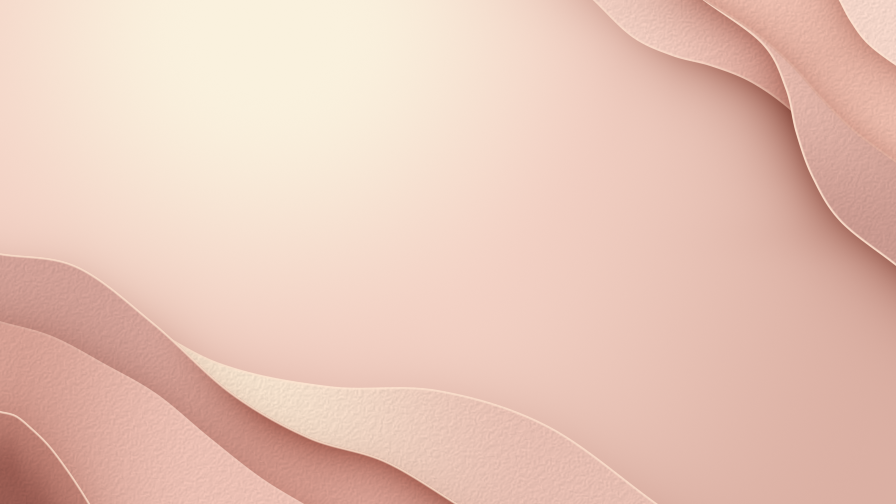
Give the GLSL for this background, as a Shadertoy shader.

```glsl
// Blush backdrop with a cream glow and grained, wavy leather sheets in two corners.

float hash(vec2 p) {
    vec3 q = fract(p.xyx * vec3(0.1031, 0.1030, 0.0973));
    q += dot(q, q.yzx + 33.33);
    return fract((q.x + q.y) * q.z);
}

float noise(vec2 p) {
    vec2 i = floor(p), f = fract(p);
    f *= f * (3.0 - 2.0 * f);
    return mix(mix(hash(i), hash(i + vec2(1, 0)), f.x),
               mix(hash(i + vec2(0, 1)), hash(i + vec2(1, 1)), f.x), f.y);
}

// Signed distance to a smooth curve through evenly spaced heights, positive below it.
float edge(vec2 q, float start, float pitch, float h[7]) {
    float s = (q.x - start) / pitch;
    float c = clamp(s, 0.0, 5.999);
    int i = int(c);
    float t = c - float(i);
    float rise = h[i + 1] - h[i];
    float m0 = i > 0 ? 0.5 * (h[i + 1] - h[max(i - 1, 0)]) : rise;
    float m1 = i < 5 ? 0.5 * (h[min(i + 2, 6)] - h[i]) : rise;
    float k2 = 3.0 * rise - 2.0 * m0 - m1;
    float k3 = m0 + m1 - 2.0 * rise;
    float slope = m0 + t * (2.0 * k2 + 3.0 * k3 * t);
    float y = h[i] + t * (m0 + t * (k2 + t * k3)) + slope * (s - c);
    return (y - q.y) / length(vec2(1.0, slope / pitch));
}

// Darkens warmly, keeping more red than blue.
vec3 shade(vec3 col, float amount) {
    return col * mix(vec3(1.0), vec3(0.66, 0.44, 0.39), amount);
}

// Casts a soft shadow outside the sheet, then lays it down with a pale rim.
vec3 sheet(vec3 below, vec3 tint, float d, float shadow, float spread, float rim) {
    float aa = 0.7 / iResolution.y;
    below = shade(below, shadow * exp(min(d, 0.0) / spread));
    float line = 1.0 - smoothstep(0.0005, 0.0045, abs(d - 0.0015));
    tint = mix(tint, vec3(1.0, 0.90, 0.82), rim * line);
    return mix(below, tint, smoothstep(-aa, aa, d));
}

void mainImage(out vec4 fragColor, in vec2 fragCoord) {
    vec2 p = fragCoord / iResolution.y;
    float depth = 1.0 - p.y;

    // Leather grain: fine pebbles lit from the upper left
    vec2 g = p * 230.0 + 1.2 * noise(p * 90.0);
    float grain = 1.0 + 0.06 * (noise(g) - noise(g + vec2(-0.6, 0.6)));

    // Backdrop
    float glow = length((p - vec2(0.53, 0.95)) * vec2(0.95, 1.0));
    vec3 col = mix(vec3(0.98, 0.945, 0.87), vec3(0.955, 0.825, 0.775), smoothstep(0.12, 0.70, glow));
    col = mix(col, vec3(0.86, 0.69, 0.64), smoothstep(0.7, 1.75, p.x - 0.35 * p.y));

    // Lower left edges, from the back sheet to the corner
    float cream = edge(p, 0.0, 0.2176, float[7](0.42, 0.39, 0.28, 0.234, 0.226, 0.155, 0.0));
    float fold = edge(p, 0.0, 0.153, float[7](0.498, 0.472, 0.359, 0.222, 0.134, 0.086, -0.005));
    float inner = edge(p, 0.0, 0.104, float[7](0.363, 0.333, 0.278, 0.218, 0.132, 0.051, -0.012));
    float corner = edge(p, 0.0, 0.0324, float[7](0.185, 0.176, 0.15, 0.118, 0.076, 0.028, -0.025));

    vec3 tint = mix(vec3(0.96, 0.89, 0.81), vec3(0.90, 0.74, 0.69), smoothstep(0.45, 1.1, p.x));
    col = sheet(col, tint * grain, cream, 0.13, 0.06, 0.7);

    // The fold is tucked under the cream sheet on its right
    tint = mix(vec3(0.83, 0.64, 0.60), vec3(0.91, 0.71, 0.66), smoothstep(0.2, 0.6, p.x));
    tint = shade(tint, 0.85 * exp(-max(fold, 0.0) / 0.055) * smoothstep(0.28, 0.55, p.x));
    col = sheet(col, tint * grain, fold, 0.08, 0.03, 0.85);

    tint = mix(vec3(0.84, 0.63, 0.58), vec3(0.92, 0.75, 0.70), smoothstep(0.0, 0.42, p.x));
    col = sheet(col, tint * grain, inner, 0.30, 0.05, 0.15);

    tint = mix(vec3(0.74, 0.50, 0.45), vec3(0.60, 0.36, 0.32), smoothstep(0.0, 0.12, corner));
    col = sheet(col, tint * grain, corner, 0.22, 0.05, 0.8);

    // Upper right edges; the steep ones are measured sideways
    vec2 side = vec2(depth, p.x);
    float flap = edge(vec2(p.x, depth), 1.176, 0.0787,
                      float[7](0.0, 0.074, 0.111, 0.132, 0.164, 0.22, 0.30));
    float strip = -edge(side, 0.0, 0.088, float[7](1.394, 1.512, 1.558, 1.579, 1.611, 1.667, 1.778));
    float lining = -edge(side, 0.0, 0.065, float[7](1.396, 1.495, 1.569, 1.627, 1.692, 1.78, 1.875));
    float tip = -edge(side, 0.0, 0.044, float[7](1.664, 1.688, 1.722, 1.78, 1.852, 1.933, 2.014));

    tint = mix(vec3(0.95, 0.82, 0.77), vec3(0.91, 0.72, 0.67), smoothstep(1.2, 1.55, p.x));
    col = sheet(col, tint * grain, flap, 0.25 + 0.45 * smoothstep(1.2, 1.5, p.x), 0.055, 0.6);

    tint = mix(vec3(0.91, 0.74, 0.69), vec3(0.79, 0.60, 0.56), smoothstep(0.1, 0.48, depth));
    col = sheet(col, tint * grain, strip, 0.60, 0.05, 0.85);

    lining = min(lining, strip);
    tint = shade(vec3(0.96, 0.79, 0.73), 0.38 * exp(-max(lining, 0.0) / 0.05));
    col = sheet(col, tint * grain, lining, 0.06, 0.02, 0.2);

    col = sheet(col, vec3(0.95, 0.83, 0.78) * grain, tip, 0.50, 0.045, 0.7);

    // Light dither against banding
    col += (hash(fragCoord) - 0.5) / 255.0;
    fragColor = vec4(col, 1.0);
}
```
